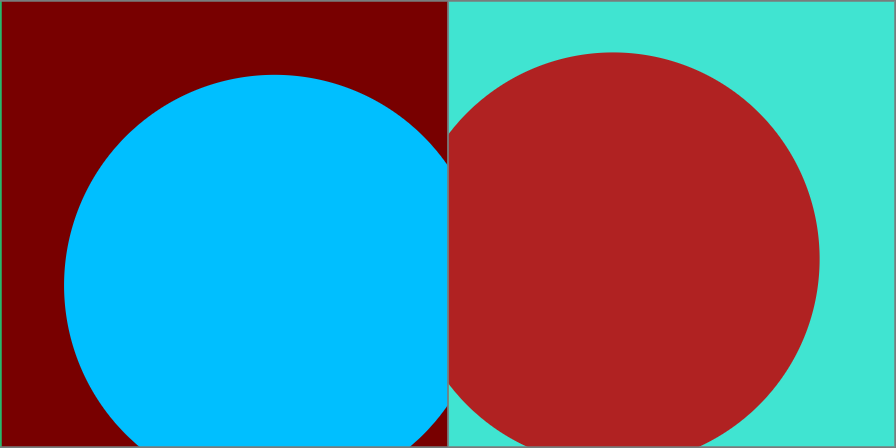
This background is drawn by a Shadertoy shader. Its source:

```glsl
// Two square panels side by side, each a flat field with one large disc
// cropped by its panel. Discs are signed distances; a thin grey rule frames
// and divides the panels, with a green rule on the far left.

// Lengths are in canvas heights, with the origin at the lower left.
const vec2 LEFT_CENTER = vec2(0.613, 0.363);
const float LEFT_RADIUS = 0.470;
const vec2 RIGHT_CENTER = vec2(1.3685, 0.422);
const float RIGHT_RADIUS = 0.461;
const float RULE_WIDTH = 0.0039;

const vec3 MAROON = vec3(0.470, 0.0, 0.0);
const vec3 SKY_BLUE = vec3(0.0, 0.750, 1.0);
const vec3 TURQUOISE = vec3(0.252, 0.894, 0.820);
const vec3 BRICK_RED = vec3(0.690, 0.133, 0.133);
const vec3 RULE_GREY = vec3(0.47, 0.49, 0.49);
const vec3 RULE_GREEN = vec3(0.15, 0.72, 0.42);

// Coverage of a shape from its signed distance, softened over one pixel.
float coverage(float dist, float pixel) {
    return clamp(0.5 - dist / pixel, 0.0, 1.0);
}

vec3 discPanel(vec2 p, vec2 center, float radius, vec3 field, vec3 disc, float pixel) {
    return mix(field, disc, coverage(length(p - center) - radius, pixel));
}

void mainImage(out vec4 fragColor, in vec2 fragCoord) {
    float pixel = 1.0 / iResolution.y;
    vec2 p = fragCoord * pixel;
    vec2 size = vec2(iResolution.x * pixel, 1.0);
    float middle = 0.5 * size.x;

    // Panels, joined at the middle
    vec3 left = discPanel(p, LEFT_CENTER, LEFT_RADIUS, MAROON, SKY_BLUE, pixel);
    vec3 right = discPanel(p, RIGHT_CENTER, RIGHT_RADIUS, TURQUOISE, BRICK_RED, pixel);
    vec3 color = mix(left, right, coverage(middle - p.x, pixel));

    // Left rule, then the grey frame and divider
    color = mix(color, RULE_GREEN, coverage(p.x - RULE_WIDTH, pixel));
    float edge = min(size.x - p.x, min(p.y, size.y - p.y)) - RULE_WIDTH;
    float divider = abs(p.x - middle) - 0.5 * RULE_WIDTH;
    color = mix(color, RULE_GREY, coverage(min(edge, divider), pixel));

    fragColor = vec4(color, 1.0);
}
```
